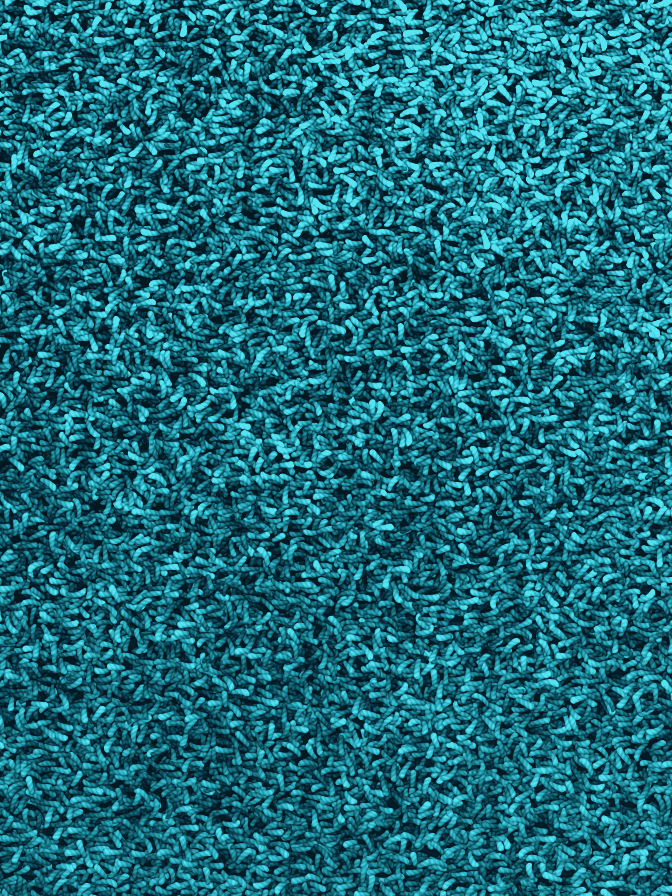
Write a Shadertoy shader that draws this texture.

```glsl
#define CELL 0.0200
#define HALF_LENGTH 0.0115
#define RADIUS 0.0046
#define LAYERS 5
#define TWIST_PITCH 0.0074
#define TWIST_DEPTH 0.28
#define SHADOW 0.75
#define CLUMP 0.30
#define CONTRAST 1.75
#define EXPOSURE -0.08

const float TAU = 6.2831853;

vec4 hash4(vec3 p) {
    vec4 q = fract(p.xyzx * vec4(0.1031, 0.1030, 0.0973, 0.1099));
    q += dot(q, q.wzxy + 33.33);
    return fract((q.xxyz + q.yzzw) * q.zywx);
}

// Broad clumps in the pile, wider than they are tall
float clumps(vec2 p) {
    vec2 w = p + 0.025 * sin(p.yx * vec2(31.0, 23.0) + vec2(0.4, 2.1));
    float s = sin(w.x * 37.0 + w.y * 29.0) * sin(w.y * 64.0 - w.x * 11.0);
    s += 0.7 * sin(w.x * 71.0 - w.y * 43.0 + 1.7) * sin(w.y * 97.0 + w.x * 23.0);
    return s + 0.5 * sin(w.x * 9.0 + 2.0 * sin(w.y * 7.0));
}

// Paints one bent, twisted yarn end over the tone below it
float paintTuft(float tone, vec2 p, vec2 root, vec4 rnd, float level, float pixel) {
    float angle = TAU * rnd.z;
    angle -= 0.3 * sin(2.0 * angle);
    vec2 dir = vec2(cos(angle), sin(angle));
    vec2 r = p - root;
    vec2 q = vec2(dot(r, dir), dot(r, vec2(-dir.y, dir.x)));
    q.y += (rnd.x - 0.5) * 45.0 * (q.x * q.x - 0.00005);

    float halfLength = HALF_LENGTH * (0.6 + 0.4 * rnd.y);
    float along = clamp(q.x, -halfLength, halfLength);
    float tip = 0.5 + 0.5 * along / halfLength;
    float radius = RADIUS * mix(0.72, 1.0, tip) * (0.85 + 0.3 * rnd.w);
    vec2 across = (q - vec2(along, 0.0)) / radius;
    float d = length(across);

    // Soft contact shadow, then the rounded strand
    tone -= SHADOW * (1.0 - smoothstep(0.8, 1.75, d));
    float facing = across.x * dir.y + across.y * dir.x;
    float twist = sin(TAU * (q.x + 0.7 * q.y) / TWIST_PITCH + TAU * rnd.y);
    float strand = mix(-1.45, 0.42, level) + 1.5 * (rnd.w - 0.5);
    strand += 1.15 * (tip - 0.45) + 0.85 * (0.5 - d * d);
    strand += 0.35 * facing + TWIST_DEPTH * twist;
    float edge = 0.8 * pixel / radius;
    return mix(tone, strand, 1.0 - smoothstep(1.0 - edge, 1.0 + edge, d));
}

float pile(vec2 p, float pixel) {
    float tone = -2.2;
    for (int layer = 0; layer < LAYERS; layer++) {
        float level = float(layer) / float(LAYERS - 1);
        vec2 g = p / CELL + float(layer) * vec2(0.37, 0.71);
        vec2 cell = floor(g);
        for (int j = -1; j <= 1; j++)
        for (int i = -1; i <= 1; i++) {
            vec2 id = cell + vec2(i, j);
            vec4 rnd = hash4(vec3(id + 17.0, float(layer) * 13.0 + 5.0));
            vec2 offset = (g - id - rnd.xy) * CELL;
            vec4 look = hash4(vec3(id.yx + 91.0, float(layer) * 7.0 + 3.0));
            tone = paintTuft(tone, offset, vec2(0.0), look, level, pixel);
        }
    }
    return tone;
}

// Teal ramp from deep gaps to lit tips
vec3 tealRamp(float t) {
    vec3 c = vec3(0.02, 0.16, 0.22);
    c = mix(c, vec3(0.04, 0.29, 0.35), smoothstep(0.07, 0.27, t));
    c = mix(c, vec3(0.08, 0.43, 0.49), smoothstep(0.27, 0.52, t));
    c = mix(c, vec3(0.13, 0.58, 0.64), smoothstep(0.52, 0.73, t));
    c = mix(c, vec3(0.19, 0.72, 0.80), smoothstep(0.73, 0.87, t));
    c = mix(c, vec3(0.34, 0.89, 0.94), smoothstep(0.87, 0.97, t));
    return c * mix(0.55, 1.0, smoothstep(0.0, 0.08, t));
}

void mainImage(out vec4 fragColor, in vec2 fragCoord) {
    vec2 p = fragCoord / iResolution.x;
    vec2 uv = fragCoord / iResolution.xy;
    float tone = pile(p, 1.0 / iResolution.x);

    // Light falls from the top right; the lower pile is flatter
    tone *= mix(0.82, 1.15, uv.y);
    tone += CLUMP * mix(0.45, 1.0, uv.y) * clumps(p);
    tone += 0.45 * smoothstep(0.45, 1.0, uv.y) * (0.3 + 0.7 * uv.x);
    tone += 0.25 * (uv.x - 0.5) + EXPOSURE;

    float t = 1.0 / (1.0 + exp(-CONTRAST * tone));
    fragColor = vec4(tealRamp(t), 1.0);
}
```
